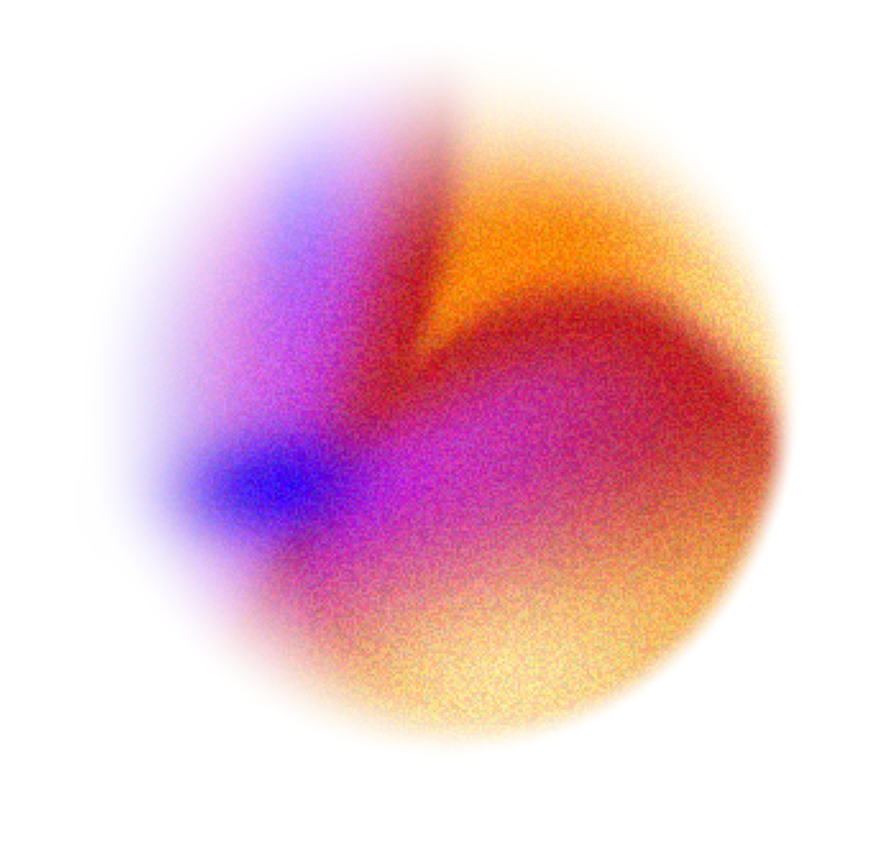
This background is drawn by a Shadertoy shader. Its source:

```glsl
// A soft, grainy disc of blended colour on white: an orange wedge folds into
// red, magenta and violet, with a blue core at left and a cream glow below.
// Two curves shape the fold, elliptical glows tint it, value noise adds grain.

vec3 hash3(vec2 cell) {
    vec3 q = fract(vec3(cell.xyx) * vec3(0.1031, 0.1030, 0.0973));
    q += dot(q, q.yxz + 33.33);
    return fract((q.xxy + q.yzz) * q.zyx);
}

vec3 grain(vec2 p) {
    vec2 cell = floor(p), f = smoothstep(0.0, 1.0, fract(p));
    vec3 low = mix(hash3(cell), hash3(cell + vec2(1, 0)), f.x);
    vec3 high = mix(hash3(cell + vec2(0, 1)), hash3(cell + vec2(1, 1)), f.x);
    return mix(low, high, f.y) - 0.5;
}

// Gaussian ellipse, turned by an angle
float glow(vec2 p, vec2 center, vec2 radii, float angle) {
    float c = cos(angle), s = sin(angle);
    vec2 q = mat2(c, -s, s, c) * (p - center) / radii;
    return exp(-dot(q, q));
}

float smoothMin(float a, float b, float k) {
    float h = max(k - abs(a - b), 0.0) / k;
    return min(a, b) - h * h * k * 0.25;
}

void mainImage(out vec4 fragColor, in vec2 fragCoord) {
    vec2 p = fragCoord / iResolution.y;
    p.x += 0.5 * (1.062 - iResolution.x / iResolution.y);

    // Fold: a steep edge on the left and an arched ridge below
    float rise = 0.917 - p.y;
    float edge = p.x - 0.533 + 0.4 * rise * rise;
    float run = p.x - 0.70;
    float bend = mix(1.6, 3.6, smoothstep(-0.05, 0.15, run));
    float ridge = (p.y - 0.632 + bend * run * run) / sqrt(1.0 + 4.0 * bend * bend * run * run);
    float wedge = smoothMin(edge, ridge, 0.03);

    // Body: red at the fold, magenta inside, orchid towards the left
    vec3 red = vec3(0.75, 0.14, 0.15);
    vec3 body = mix(red, vec3(0.78, 0.20, 0.68),
        smoothstep(0.0, 0.11, -wedge) * (1.0 - 0.9 * smoothstep(0.54, 0.86, p.x)));
    body = mix(body, vec3(0.81, 0.28, 0.87), smoothstep(0.05, 0.15, -edge));
    body = mix(body, vec3(0.80, 0.16, 0.87), 0.7 * glow(p, vec2(0.44, 0.43), vec2(0.10, 0.06), 0.5));

    // Gold and cream rising from below
    float fall = 0.525 - p.y + 0.35 * (p.x - 0.72);
    body = mix(body, vec3(0.94, 0.65, 0.30), smoothstep(0.02, 0.30, fall));
    body = mix(body, vec3(1.0, 0.88, 0.63), 0.95 * glow(p, vec2(0.60, 0.18), vec2(0.20, 0.12), 0.2));

    // Violet haze and blue core
    body = mix(body, vec3(0.52, 0.38, 0.92),
        (1.0 - smoothstep(0.13, 0.30, p.x)) * smoothstep(0.2, 0.35, p.y));
    body = mix(body, vec3(0.45, 0.20, 1.0), 0.9 * glow(p, vec2(0.355, 0.78), vec2(0.055, 0.14), -0.15));
    float core = glow(p, vec2(0.325, 0.425), vec2(0.10, 0.058), 0.12);
    body = mix(body, vec3(0.25, 0.02, 0.95), core);
    float haze = glow(p, vec2(0.24, 0.42), vec2(0.11, 0.09), 0.0);
    body = mix(body, vec3(0.27, 0.12, 0.92), 0.55 * haze);

    // Wedge: orange near the fold, paler outwards
    float paling = smoothstep(0.07, 0.25, length((p - vec2(0.59, 0.67)) * vec2(0.85, 1.0)));
    vec3 orange = mix(vec3(0.98, 0.53, 0.04), vec3(1.0, 0.82, 0.50), paling);
    float lip = mix(0.035, 0.065, smoothstep(0.50, 0.62, p.x));
    vec3 color = mix(body, orange, smoothstep(-0.012, lip, wedge));

    // Disc: crisp at lower right, dissolving towards upper left
    vec2 offset = p - vec2(0.52, 0.53);
    float dist = length(offset);
    float facing = dot(offset / max(dist, 0.001), vec2(-0.8, 0.6));
    float softness = mix(0.04, 0.30, smoothstep(-1.0, 0.8, facing));
    float cover = 1.0 - smoothstep(0.43 - softness, 0.43, dist);
    cover = mix(cover, 1.0, 0.9 * core);

    // Speckle, strongest inside the disc
    vec3 speckle = grain(p * 330.0);
    color += 0.20 * speckle;
    cover = clamp(cover + 0.25 * speckle.y * cover * (1.0 - cover), 0.0, 1.0);
    fragColor = vec4(clamp(mix(vec3(1.0), color, cover), 0.0, 1.0), 1.0);
}
```
